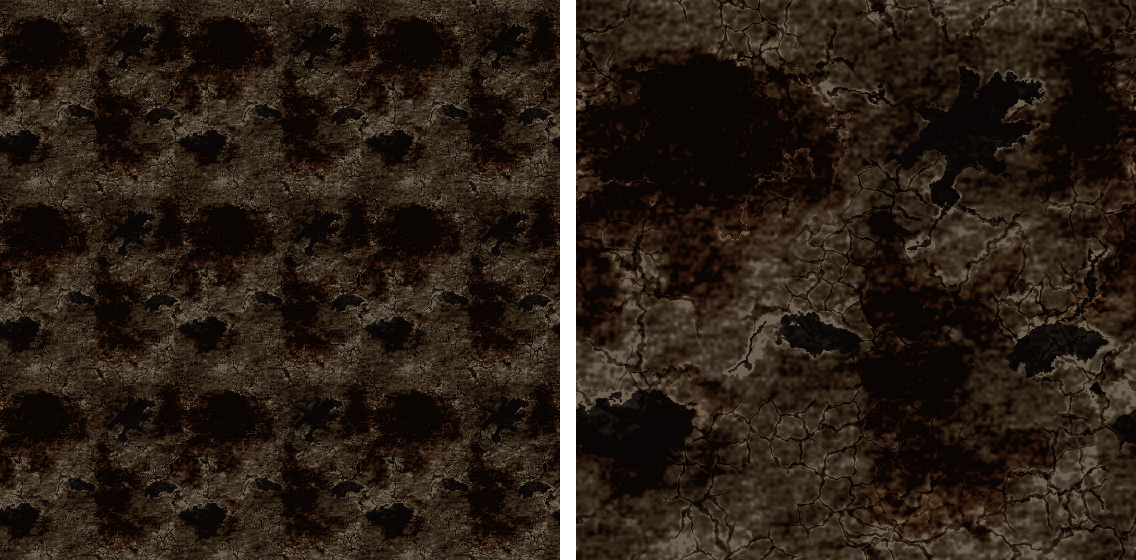
Left: the whole. Right: its middle third, enlarged.
Write a Shadertoy shader that draws this texture.

```glsl
// Dark, decayed plaster: a 3 by 3 grid of identical square tiles.
// Wrapped fractal noise gives grime and relief; warped distance fields cut
// the ragged holes and long cracks, whose chipped rims catch the light.

const float TAU = 6.28319;

// Centre and radii of each soft stain, in tile units
const vec4 STAINS[9] = vec4[](
    vec4(.23, .77, .21, .13), vec4(.33, .66, .14, .13), vec4(.95, .78, .12, .13),
    vec4(.66, .50, .14, .07), vec4(.00, .49, .09, .11), vec4(.13, .58, .18, .10),
    vec4(.70, .14, .16, .08), vec4(.62, .30, .06, .08), vec4(.10, .22, .17, .08));

// Centre and radii of each broken-out hole
const vec4 HOLES[3] = vec4[](
    vec4(.85, .375, .085, .038), vec4(.09, .24, .14, .06), vec4(.43, .38, .08, .03));

// Start and end of each long crack
const vec4 CRACKS[5] = vec4[](
    vec4(.93, .60, .92, .44), vec4(.92, .44, .87, .39), vec4(.67, .66, .60, .57),
    vec4(.44, .85, .60, .83), vec4(.33, .40, .28, .33));

float hash(vec2 c) {
    vec3 q = fract(c.xyx * vec3(.1031, .1030, .0973));
    q += dot(q, q.yzx + 33.33);
    return fract((q.x + q.y) * q.z);
}

// Value noise that wraps over the unit tile
float noise(vec2 p, vec2 period) {
    p *= period;
    vec2 c = floor(p), f = fract(p), seed = period * 1.7;
    f *= f * (3. - 2. * f);
    vec2 a = mod(c, period) + seed, b = mod(c + 1., period) + seed;
    return mix(mix(hash(a), hash(vec2(b.x, a.y)), f.x),
               mix(hash(vec2(a.x, b.y)), hash(b), f.x), f.y);
}

float fbm(vec2 p, vec2 period) {
    float sum = 0., amp = 1., total = 0.;
    for (int i = 0; i < 6; i++) {
        sum += amp * noise(p, period);
        total += amp;
        amp *= .64;
        period *= 2.;
    }
    return sum / total;
}

// Shortest offset on the wrapped tile
vec2 wrap(vec2 d) { return fract(d + .5) - .5; }

// Gap between the two nearest cell points: zero along the crazing lines
float crazing(vec2 p, float period) {
    p *= period;
    vec2 cell = floor(p);
    float first = 9., second = 9.;
    for (int i = 0; i < 9; i++) {
        vec2 c = cell + vec2(i % 3 - 1, i / 3 - 1), id = mod(c, period);
        float d = length(c + vec2(hash(id + 3.), hash(id + 57.)) - p);
        second = min(second, max(first, d));
        first = min(first, d);
    }
    return second - first;
}

// Ragged seven-pointed break
float starBreak(vec2 q) {
    float a = atan(q.y, q.x);
    float spike = abs(fract(a * 7. / TAU + .1) - .5) * 2.;
    return (length(q) - mix(.065, .135, spike) * (.95 + .2 * sin(2. * a + .6))) * .75;
}

float ellipse(vec2 p, vec4 e) {
    return (length(wrap(p - e.xy) / e.zw) - 1.) * min(e.z, e.w);
}

// Signed distance to all broken-out plaster
float damage(vec2 p) {
    float d = starBreak(wrap(p - vec2(.70, .77)));
    for (int i = 0; i < 3; i++) d = min(d, ellipse(p, HOLES[i]));
    for (int i = 0; i < 5; i++) {
        vec2 q = wrap(p - CRACKS[i].xy), s = CRACKS[i].zw - CRACKS[i].xy;
        d = min(d, length(q - s * clamp(dot(q, s) / dot(s, s), 0., 1.)) - .003);
    }
    return d;
}

// Near-black brown up to pale plaster
vec3 ramp(float t) {
    vec3 col = mix(vec3(.035, .018, .008), vec3(.13, .07, .04), smoothstep(.2, .44, t));
    col = mix(col, vec3(.18, .14, .08), smoothstep(.46, .62, t));
    col = mix(col, vec3(.24, .19, .13), smoothstep(.66, .82, t));
    col = mix(col, vec3(.28, .24, .19), smoothstep(.84, .94, t));
    return mix(col, vec3(.42, .37, .30), smoothstep(.96, 1.2, t));
}

void mainImage(out vec4 fragColor, in vec2 fragCoord) {
    vec2 p = fract(fragCoord / iResolution.xy * 3.);
    float px = 3. / min(iResolution.x, iResolution.y);
    vec2 warp = vec2(fbm(p, vec2(9)), fbm(p, vec2(11))) - .5;

    // Mottled plaster, lit from the upper left, with brushed grain
    float height = fbm(p, vec2(5, 6));
    float tone = .71 + 1.3 * (height - .5);
    tone += 2.4 * (height - fbm(p + vec2(-.006, .006), vec2(5, 6)));
    tone += .36 * (noise(p, vec2(40, 130)) - .5) + .42 * (noise(p, vec2(140)) - .5);

    // Soft stains with crumbling edges
    float stain = 0.;
    for (int i = 0; i < 9; i++) {
        float r = length(wrap(p - STAINS[i].xy + warp * .35) / STAINS[i].zw);
        stain = max(stain, 1. - smoothstep(.35, 1.4, r + 1.2 * (height - .5)));
    }
    tone -= .52 * stain;

    // Patchy crazing at two scales, with a pale lip
    for (int i = 0; i < 2; i++) {
        float gap = crazing(p + warp * (i == 0 ? .12 : .07), i == 0 ? 9. : 19.);
        float patches = smoothstep(.4, .62, noise(p, vec2(7 + 2 * i))) * (1. - .5 * stain);
        tone += patches * (.26 * (1. - smoothstep(.1, .24, gap)) - .62 * (1. - smoothstep(.03, .1, gap)));
    }

    // Dark holes, and a shallow peeled layer, all with chipped bright rims
    float d = damage(p + warp * .13);
    float peel = ellipse(p + warp * .3, vec4(.24, .76, .19, .13));
    float hole = 1. - smoothstep(-px, px, d), edge = min(d, peel);
    float rim = smoothstep(0., px, edge) * (1. - smoothstep(.004, .015, edge));
    tone += .5 * rim * smoothstep(.25, .6, noise(p, vec2(17)));
    tone -= .1 * (1. - smoothstep(-px, px, peel));
    tone *= 1. - .6 * hole;

    // Rust in the stains, cold grey in the holes
    vec3 col = ramp(tone);
    col *= mix(vec3(1), vec3(1.15, .9, .78), stain * (1. - hole));
    col = mix(col, vec3(dot(col, vec3(.4))), .5 * hole);
    fragColor = vec4(col, 1);
}
```
